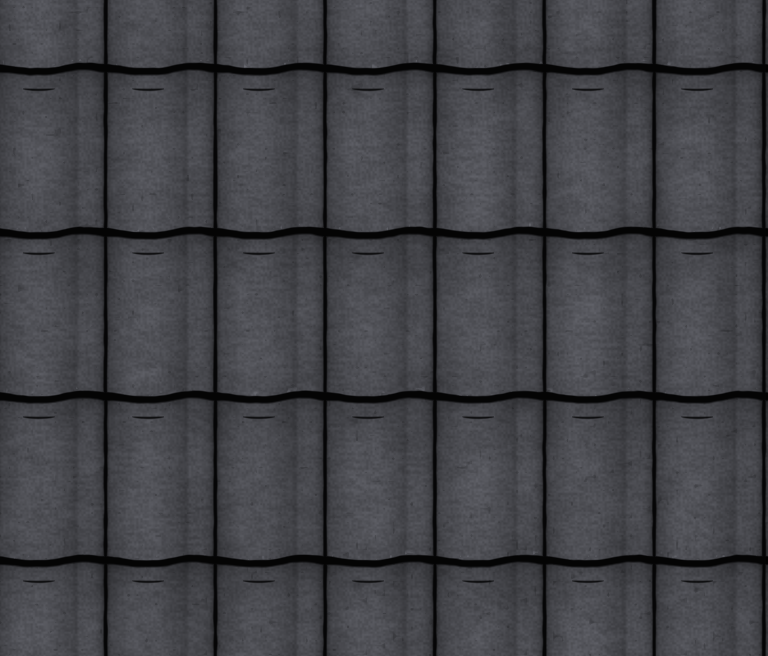
A Shadertoy shader for this texture:

```glsl
// Dark slate-grey interlocking roof tiles: shallow pans with a raised rib on the right,
// black vertical joints, wavy overlap shadows and a short slot near the top of each tile.
// Each tile is shaded by profile functions of its local coordinates, then weathered by noise.

const vec2  TILES       = vec2(7.0, 4.0);      // repeats across and down
const vec2  PHASE       = vec2(0.963, 0.435);  // first joint from left, first overlap from top
const float TILE_ASPECT = 1.5;                 // tile height over width
const vec3  DARK        = vec3(0.014, 0.014, 0.016);
const vec3  SLATE       = vec3(0.272, 0.275, 0.295);
const float JOINT_HALF  = 0.015;               // in tile widths
const float LIP_HALF    = 0.020;               // in tile heights
const float RIB_START   = 0.745;
const vec2  SLOT_CENTER = vec2(0.395, 0.107);
const vec2  SLOT_HALF   = vec2(0.145, 0.0065);
const float GRAIN       = 0.17;
const float STREAKS     = 0.12;
const float BLOTCHES    = 0.10;
const float TILE_VARY   = 0.05;

float hash(vec2 p) {
    return fract(sin(dot(p, vec2(127.1, 311.7))) * 43758.5453);
}

float noise(vec2 p) {
    vec2 i = floor(p), f = fract(p);
    f = f * f * (3.0 - 2.0 * f);
    return mix(mix(hash(i), hash(i + vec2(1, 0)), f.x),
               mix(hash(i + vec2(0, 1)), hash(i + vec2(1, 1)), f.x), f.y);
}

// Height of the wavy lower lip above its lowest point, periodic in u
float lipLift(float u) {
    return 0.020 * (1.0 - smoothstep(0.0, 0.32, u))
         + 0.031 * smoothstep(0.45, 0.78, u)
         - 0.011 * smoothstep(0.84, 1.0, u);
}

// Brightness across the tile: lit pan centre, shaded valley, flat rib
float crossProfile(float u) {
    float pan = 0.93 + 0.20 * smoothstep(0.02, 0.30, u) - 0.20 * smoothstep(0.42, 0.73, u);
    float rib = 1.03 - 0.12 * smoothstep(0.86, 0.98, u);
    float shade = mix(pan, rib, smoothstep(RIB_START - 0.015, RIB_START + 0.025, u));
    float crease = (u - RIB_START + 0.02) / 0.025;
    return shade - 0.06 * exp(-crease * crease);
}

void mainImage(out vec4 fragColor, in vec2 fragCoord) {
    vec2 uv = fragCoord / iResolution.xy;
    vec2 grid = vec2(uv.x, 1.0 - uv.y) * TILES - PHASE;
    vec2 aa = TILES / iResolution.xy;
    vec2 surf = (grid + 10.0) * vec2(1.0, TILE_ASPECT);

    // Local coordinates: u rightward, v downward from the overlap
    float u = fract(grid.x);
    float lift = lipLift(u);
    float lifted = grid.y + lift + 0.004 * (noise(surf * 16.0) - 0.5);
    float v = fract(lifted);
    float seam = fract(lifted + 0.5) - 0.5;
    vec2 id = vec2(floor(grid.x), floor(lifted));

    // Form shading, with soft shadow below the overlap and slight dimming above it
    float shade = crossProfile(u);
    shade *= 1.0 - (0.22 + 6.0 * lift) * exp(-v / 0.05);
    shade *= 0.96 + 0.08 * smoothstep(0.05, 0.45, v) - 0.05 * smoothstep(0.75, 1.0, v);
    shade *= 1.0 + TILE_VARY * (hash(id + 3.7) - 0.5);

    // Weathered surface
    float fine = noise(surf * 52.0) - 0.5;
    float streak = noise(surf * vec2(13.0, 30.0) + 7.0) - 0.5;
    float blotch = noise(surf * 5.0 + 31.0) - 0.5;
    shade *= 1.0 + GRAIN * fine + STREAKS * streak + BLOTCHES * blotch;
    float pit = smoothstep(0.86, 0.96, noise(surf * 24.0 + 55.0));
    shade *= 1.0 - 0.16 * pit;

    // Pale chips along the lower lip
    float chip = smoothstep(0.84, 0.95, noise(surf * 30.0 + 90.0));
    shade += 0.28 * chip * smoothstep(0.94, 0.97, v);

    // Slot, bowed down in the middle, with a stain below some of them
    vec2 slot = vec2(u, fract(grid.y)) - SLOT_CENTER;
    slot.x += 0.02 * (hash(id.xx + 1.3) - 0.5);
    float along = slot.x / SLOT_HALF.x;
    slot.y -= 0.006 * (1.0 - along * along);
    float taper = SLOT_HALF.y * sqrt(max(0.0, 1.0 - along * along));
    float slotMask = (1.0 - smoothstep(-aa.y, aa.y, abs(slot.y) - taper)) * step(abs(along), 1.0);
    float stained = step(0.6, hash(id.xx + 8.1));
    vec2 stain = (slot - vec2(-0.11, 0.025)) / vec2(0.045, 0.028);
    shade *= 1.0 - 0.16 * stained * exp(-dot(stain, stain));

    // Black joint with a soft edge
    float wobble = 0.007 * (noise(vec2(id.x * 17.0, surf.y * 9.0)) - 0.5);
    float jointDist = abs(fract(grid.x + wobble + 0.5) - 0.5);
    float joint = 1.0 - smoothstep(-aa.x, aa.x, jointDist - JOINT_HALF);
    shade *= 1.0 - 0.35 * exp(-max(jointDist - JOINT_HALF, 0.0) / 0.018);

    // Overlap gap: crisp lip above, softer shadow edge below
    float halfGap = LIP_HALF + 0.006 * exp(-jointDist / 0.08);
    float gap = smoothstep(-aa.y, aa.y, seam + halfGap)
              * (1.0 - smoothstep(-aa.y, 2.0 * aa.y, seam - halfGap));

    vec3 color = SLATE * shade;
    color = mix(color, DARK, 0.85 * slotMask);
    color = mix(color, DARK, max(joint * 0.96, gap));
    fragColor = vec4(color, 1.0);
}
```
